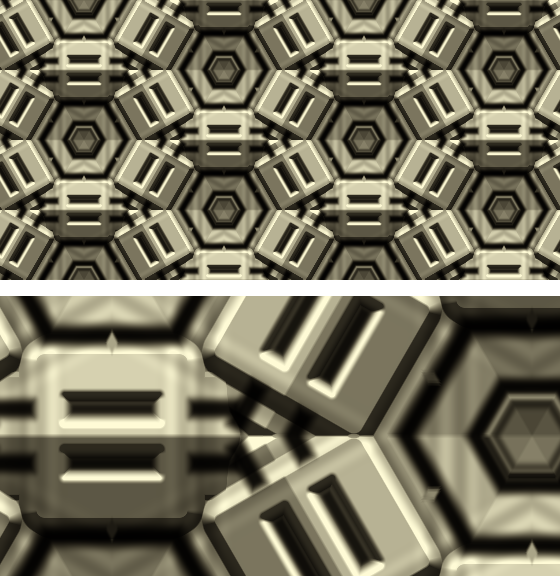
Top: the whole. Bottom: its middle third, enlarged.
This pattern is drawn by a Shadertoy shader. Its source:

```glsl
// Machined panels: sunken hexagonal bowls on a staggered lattice, joined by
// ridged blocks with paired slots and dark connecting bars.
// A folded height field is lit from above, then darkened in its cavities.

float boxDistance(vec2 p, vec2 halfSize) {
    vec2 d = abs(p) - halfSize;
    return length(max(d, 0.0)) + min(max(d.x, d.y), 0.0);
}

// Offset to the nearest bowl centre: a 4 by 2 lattice plus its centred copy.
vec2 nearestBowl(vec2 p) {
    vec2 period = vec2(4.0, 2.0);
    vec2 a = mod(p - vec2(1.2, 0.0) + 0.5 * period, period) - 0.5 * period;
    vec2 b = mod(p - vec2(1.2, 0.0), period) - 0.5 * period;
    return dot(a, a) < dot(b, b) ? a : b;
}

// Ridged block; local x runs along the ridge. Returns height and openness.
vec2 ridgedBlock(vec2 p) {
    p = abs(p);
    float body = boxDistance(p, vec2(0.32, 0.36)) - 0.04;
    float plate = boxDistance(p, vec2(0.54, 0.29));
    float slot = boxDistance(p - vec2(0.0, 0.13), vec2(0.225, 0.055));
    float bar = boxDistance(p - vec2(0.49, 0.13), vec2(0.12, 0.04));
    float roof = 0.36 - 0.28 * p.y;
    float height = max(roof - 1.5 * max(body, 0.0),
                       roof - 0.12 - 1.3 * max(plate, 0.0));
    height -= 0.06 * smoothstep(0.035, -0.03, slot);

    float open = mix(0.12, 1.0, smoothstep(-0.045, 0.012, slot));
    open *= mix(0.07, 1.0, smoothstep(-0.025, 0.035, bar));
    float seam = (body - 0.06) / 0.035;
    open *= 1.0 - 0.3 * exp(-seam * seam);
    // Soft streaks near the block ends
    float ends = smoothstep(0.2, 0.32, p.x) * smoothstep(0.6, 0.45, p.x);
    open *= 1.0 + 0.12 * ends * cos(p.x * 46.0);
    return vec2(height, open);
}

// Height and openness of the whole relief.
vec2 relief(vec2 p) {
    vec2 q = abs(nearestBowl(p));
    vec2 slant = vec2(0.8660254, 0.5);
    float slantDistance = dot(q, slant);
    float d = max(q.y, slantDistance);

    // Bowl, with a raised rim and a small faceted core
    float height = 0.2 * min(d, 0.6) + 0.025 * smoothstep(0.50, 0.59, d);
    height += 0.025 * smoothstep(0.21, 0.17, d);
    float open = mix(0.04, 1.0, smoothstep(0.01, 0.085, abs(d - 0.52)));
    open *= mix(0.06, 1.0, smoothstep(0.01, 0.07, abs(d - 0.235)));
    open *= mix(0.45, 1.0, smoothstep(0.0, 0.035, abs(d - 0.15)));
    open *= mix(0.68, 1.0, smoothstep(0.14, 0.30, d));

    // Blocks across the vertical and slanted gaps
    vec2 w = q - vec2(1.0, 0.5);
    vec2 upright = ridgedBlock(q - vec2(0.0, 1.0));
    vec2 slanted = ridgedBlock(vec2(dot(w, vec2(-slant.y, slant.x)), dot(w, slant)));
    height = max(height, max(upright.x, slanted.x));
    open *= upright.y * slanted.y;

    // Diamond studs at the middle of each rim edge
    float along = q.y > slantDistance ? q.x : dot(q, vec2(-slant.y, slant.x));
    float stud = abs(along) / 0.03 + abs(d - 0.555) / 0.055;
    open = mix(open, 0.65, smoothstep(1.15, 0.75, stud));
    return vec2(height, open);
}

void mainImage(out vec4 fragColor, in vec2 fragCoord) {
    vec2 p = 4.0 * fragCoord / iResolution.y;
    vec2 stepUp = vec2(0.0, 0.012);
    vec2 above = relief(p + stepUp);
    vec2 below = relief(p - stepUp);
    float open = 0.25 * (above.y + below.y) + 0.5 * relief(p).y;

    // Light from the top edge
    float slope = clamp((below.x - above.x) / (2.0 * stepUp.y), -0.5, 0.5);
    float shade = clamp((0.6 + 0.85 * slope) * open, 0.0, 1.0);

    // Warm metal: shadows turn slightly browner
    vec3 color = pow(vec3(shade), vec3(1.0, 1.04, 1.12)) * vec3(1.0, 0.985, 0.84);
    fragColor = vec4(color, 1.0);
}
```
